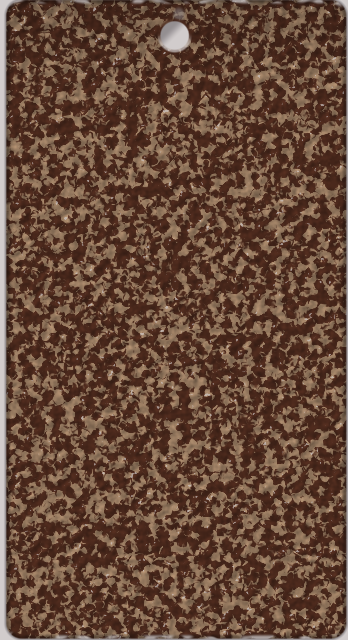
Write a Shadertoy shader that draws this texture.

```glsl
// A hammered, powder-coated sample plate: tan dendritic flecks over dark brown,
// made by thresholding warped gradient noise, with a bumpy relief and small glints.
// The plate is a rounded box with a hanging hole, lying on pale grey.

#define FLECK_FREQ 33.0     // flecks across the plate width
#define FLECK_LEVEL 0.065   // higher gives less tan
#define FLECK_SOFT 0.12     // softness of the fleck borders
#define WARP 0.012          // raggedness of the flecks
#define BUMP_FREQ 42.0      // relief bumps across the width
#define BUMP_GAIN 0.16      // strength of the relief shading
#define CORNER 0.045        // corner radius
#define HOLE_RADIUS 0.041
#define DARK_BROWN vec3(0.280, 0.152, 0.105)
#define TAN vec3(0.575, 0.465, 0.365)
#define PALE_GREY vec3(0.82, 0.80, 0.80)
#define SHADE_GREY vec3(0.58, 0.56, 0.57)

// Integer hash giving a gradient in [-1, 1]^2
vec2 hashGradient(vec2 cell) {
    uvec2 q = uvec2(ivec2(cell)) * uvec2(1597u, 3571u);
    uint h = q.x ^ (q.y * 2741u + 977u);
    h = (h ^ (h >> 15)) * 73939u;
    h = (h ^ (h >> 13)) * 50929u;
    h ^= h >> 16;
    return vec2(h & 1023u, (h >> 10) & 1023u) / 511.5 - 1.0;
}

float gradientNoise(vec2 p) {
    vec2 cell = floor(p), f = p - cell;
    vec2 u = f * f * f * (f * (f * 6.0 - 15.0) + 10.0);
    vec2 e = vec2(0.0, 1.0);
    float a = dot(hashGradient(cell), f);
    float b = dot(hashGradient(cell + e.yx), f - e.yx);
    float c = dot(hashGradient(cell + e.xy), f - e.xy);
    float d = dot(hashGradient(cell + e.yy), f - e.yy);
    return mix(mix(a, b, u.x), mix(c, d, u.x), u.y);
}

// Ragged height field whose upper part is tan
float fleckField(vec2 p) {
    p += WARP * vec2(gradientNoise(p * 60.0), gradientNoise(p * 60.0 + 37.0));
    mat2 turn = mat2(0.8, 0.6, -0.6, 0.8);
    float sum = 0.25 * gradientNoise(p * 9.0 + 5.0);
    float weight = 1.0;
    vec2 q = p * FLECK_FREQ;
    for (int i = 0; i < 3; i++) {
        sum += weight * gradientNoise(q);
        q = turn * q * 2.0 + 19.3;
        weight *= 0.64;
    }
    return sum;
}

float roundedBox(vec2 p, vec2 halfSize, float radius) {
    vec2 q = abs(p) - halfSize + radius;
    return length(max(q, 0.0)) + min(max(q.x, q.y), 0.0) - radius;
}

void mainImage(out vec4 fragColor, in vec2 fragCoord) {
    vec2 p = fragCoord / iResolution.x;
    float height = iResolution.y / iResolution.x;
    float pixel = 1.0 / iResolution.x;

    // Plate and hole distances
    vec2 lower = vec2(0.018, 0.004), upper = vec2(0.995, height);
    float plate = roundedBox(p - 0.5 * (lower + upper), 0.5 * (upper - lower), CORNER);
    vec2 toHole = p - vec2(0.502, height - 0.102);
    float hole = length(toHole) - HOLE_RADIUS;

    // Coating: flecks with uneven tone
    float field = fleckField(p);
    float fleck = smoothstep(-FLECK_SOFT, FLECK_SOFT, field - FLECK_LEVEL);
    float tone = gradientNoise(p * 95.0 + 11.0);
    vec3 color = mix(DARK_BROWN, TAN, fleck);
    color *= 1.0 + 0.20 * tone;

    // Relief lit from the upper left
    vec2 slant = vec2(-0.006, 0.006);
    float slope = gradientNoise(p * BUMP_FREQ + 71.0)
                - gradientNoise((p + slant) * BUMP_FREQ + 71.0);
    color *= 1.0 + BUMP_GAIN * clamp(3.0 * slope, -1.0, 1.0);
    color *= 1.0 - 0.12 * smoothstep(height - 0.3, height, p.y);

    // Sparse glints on the bumps
    float glint = smoothstep(0.40, 0.62, slope + 0.7 * gradientNoise(p * 120.0 + 43.0));
    color = mix(color, PALE_GREY, 0.65 * glint);

    // Rolled rim: dark sides, broken highlights at the ends
    float rim = smoothstep(-0.016, -0.003, plate);
    float ends = 1.0 - smoothstep(0.01, 0.03, min(p.y, height - p.y));
    float broken = smoothstep(-0.05, 0.25, gradientNoise(vec2(p.x * 22.0, p.y * 40.0)));
    color *= 1.0 - 0.3 * rim;
    color = mix(color, PALE_GREY, 0.75 * rim * ends * broken);

    // Worn mark above the hole and bright lip below it
    float mark = length((toHole - vec2(0.012, 0.060)) * vec2(1.0, 0.8));
    color = mix(color, SHADE_GREY, 0.5 * (1.0 - smoothstep(0.008, 0.022, mark)));
    float lip = 1.0 - smoothstep(0.002, 0.009, abs(hole - 0.002));
    float lipLight = smoothstep(0.01, -0.03, toHole.y);
    color = mix(color, mix(DARK_BROWN, PALE_GREY, lipLight), 0.7 * lip);

    // Pale ground with a soft shadow by the plate and in the hole
    float shadow = 1.0 - smoothstep(0.0, 0.009, plate);
    shadow = mix(shadow, smoothstep(-0.01, 0.035, toHole.y - toHole.x), step(hole, 0.01));
    vec3 ground = mix(PALE_GREY, SHADE_GREY, shadow);
    float cover = smoothstep(pixel, -pixel, max(plate, -hole));
    fragColor = vec4(mix(ground, color, cover), 1.0);
}
```
